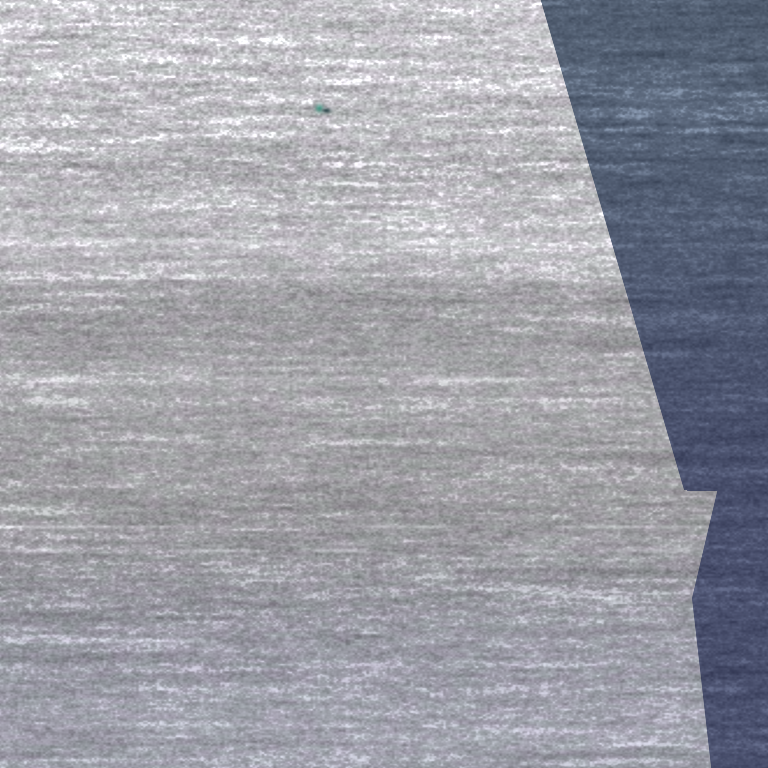
Reproduce this texture procedurally as a WebGL 2 fragment shader.

```glsl
#version 300 es
precision highp float;
uniform vec2 u_resolution;
out vec4 fragColor;

#define GRAIN_AMOUNT 0.27
#define STREAK_AMOUNT 0.30
#define GLINT_AMOUNT 0.20
#define CHROMA_AMOUNT 0.035
#define STEP_HEIGHT 0.361
#define NOTCH_HEIGHT 0.221
#define SILVER_WARM vec3(0.998, 0.994, 1.018)
#define SILVER_COOL vec3(0.985, 0.990, 1.058)
#define NAVY_TOP vec3(0.325, 0.375, 0.450)
#define NAVY_BASE vec3(0.290, 0.315, 0.430)

float hash(vec2 p) {
    uvec2 q = uvec2(ivec2(p) + 4096) * uvec2(1597334673u, 3812015801u);
    uint n = (q.x ^ q.y) * 1597334673u;
    n = (n ^ (n >> 15)) * 2246822519u;
    return float((n ^ (n >> 13)) >> 8) / 16777216.0;
}

float noise(vec2 p) {
    vec2 cell = floor(p), f = fract(p);
    f = f * f * (3.0 - 2.0 * f);
    float low = mix(hash(cell), hash(cell + vec2(1, 0)), f.x);
    float high = mix(hash(cell + vec2(0, 1)), hash(cell + vec2(1, 1)), f.x);
    return mix(low, high, f.y);
}

float bell(float d, float width) {
    d /= width;
    return exp(-d * d);
}

// Horizontal brushing: long threads broken into ever shorter ones
float brushing(vec2 p) {
    float sum = 0.0, weight = 0.32;
    vec2 scale = vec2(2.5, 125.0);
    for (int i = 0; i < 4; i++) {
        sum += weight * (noise(p * scale + float(i) * 37.3) - 0.5);
        scale *= vec2(3.2, 1.3);
        weight *= 0.95;
    }
    return sum;
}

// Slow change of silver brightness with height
float silverLevel(vec2 p) {
    float level = mix(0.618, 0.662, smoothstep(0.25, 0.62, p.y));
    level += 0.085 * smoothstep(0.60, 0.68, p.y);
    level += 0.045 * smoothstep(0.80, 0.98, p.y);
    level -= 0.070 * bell(p.y - 0.775, 0.022) * (0.6 + 0.4 * bell(p.x - 0.42, 0.25));
    level -= 0.025 * bell(p.y - 0.575, 0.035);
    level -= 0.030 * bell(p.y - 0.225, 0.035);
    level += 0.025 * bell(p.y - 0.495, 0.030);
    level += 0.025 * bell(p.y - 0.055, 0.040);
    return level + 0.03 * (noise(p * vec2(3.0, 30.0)) - 0.5);
}

// Bright threads and the slanting crease below the middle
float glints(vec2 p) {
    float patches = smoothstep(0.2, 0.8, noise(p * vec2(16.0, 70.0) + 11.0));
    float g = 0.6 * bell(p.y - 0.314, 0.0025) + 0.7 * bell(p.y - 0.283, 0.0030);
    g += 0.5 * bell(p.y - 0.165, 0.0030) + 0.5 * bell(p.y - 0.685, 0.0040);
    g += bell(p.y - 0.506, 0.004) * (bell(p.x - 0.12, 0.12) + bell(p.x - 0.60, 0.10));
    float crease = 0.270 - 0.035 * p.x - 0.035 * p.x * p.x;
    g += 0.6 * bell(p.y - crease, 0.0022) * (bell(p.x - 0.31, 0.06) + bell(p.x - 0.74, 0.15));
    return g * patches;
}

// Right border of the silver sheet
float sheetEdge(float y) {
    float upper = mix(0.891, 0.704, (y - STEP_HEIGHT) / (1.0 - STEP_HEIGHT));
    float tooth = mix(0.901, 0.934, (y - NOTCH_HEIGHT) / (STEP_HEIGHT - NOTCH_HEIGHT));
    float foot = mix(0.926, 0.901, y / NOTCH_HEIGHT);
    float lower = y > NOTCH_HEIGHT ? tooth : foot;
    float blend = 0.4 / u_resolution.y;
    return mix(lower, upper, smoothstep(-blend, blend, y - STEP_HEIGHT));
}

void main() {
    vec2 p = gl_FragCoord.xy / u_resolution;
    float pixel = 1.0 / u_resolution.x;
    float streak = brushing(p);
    float grain = 0.5 * noise(p * vec2(190.0, 290.0)) + 0.5 * noise(p * vec2(330.0, 410.0) + 71.0) - 0.5;
    float shine = smoothstep(0.06, 0.42, streak + 0.5 * grain);

    // Silver sheet
    float contrast = mix(0.75, 1.15, smoothstep(0.50, 0.95, p.y));
    float light = silverLevel(p) + GLINT_AMOUNT * glints(p);
    light += contrast * (STREAK_AMOUNT * streak + GRAIN_AMOUNT * grain + 0.11 * shine);
    vec3 silver = light * mix(SILVER_COOL, SILVER_WARM, smoothstep(0.12, 0.36, p.y));
    float chroma = noise(p * vec2(45.0, 150.0) + 19.0) - 0.5;
    silver += CHROMA_AMOUNT * chroma * vec3(0.5, -0.6, 0.4);

    // Small green and dark fleck
    vec2 fleck = p - vec2(0.416, 0.859);
    silver = mix(silver, vec3(0.20, 0.58, 0.49), 0.8 * bell(length(fleck), 0.005));
    fleck = (fleck - vec2(0.009, -0.003)) * vec2(1.0, 1.8);
    silver = mix(silver, vec3(0.15, 0.25, 0.27), 0.85 * bell(length(fleck), 0.006));

    // Navy ground with a paler brushed band near the top
    vec3 navy = mix(NAVY_BASE, NAVY_TOP, smoothstep(0.25, 0.95, p.y));
    float band = bell(p.y - 0.85, 0.065);
    navy += vec3(0.9, 0.95, 1.0) * (0.035 * band + (0.16 + 0.12 * band) * streak + 0.12 * grain);
    navy += vec3(0.06, 0.065, 0.07) * shine * (0.5 + band);

    float cover = smoothstep(-0.5 * pixel, 0.5 * pixel, sheetEdge(p.y) - p.x);
    fragColor = vec4(clamp(mix(navy, silver, cover), 0.0, 1.0), 1.0);
}
```
